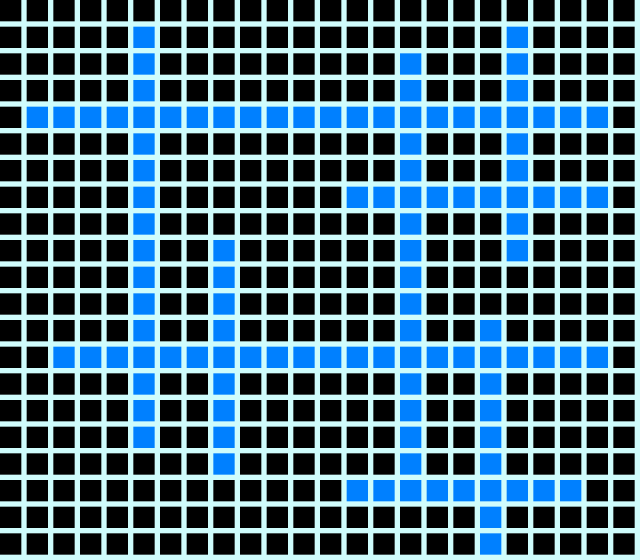
Reproduce this pattern procedurally as a Shadertoy shader.

```glsl
// Draws a pale grid of dark square tiles crossed by straight runs of lit blue tiles.

const vec2 GRID = vec2(24.0, 21.0);   // columns, rows
const float TILE = 0.8;               // tile side as a share of its cell
const vec3 LINE_COLOR = vec3(0.81, 0.99, 0.99);
const vec3 TILE_COLOR = vec3(0.0);
const vec3 LIT_COLOR = vec3(0.0, 0.5, 1.0);

// Runs of lit tiles: fixed lane, first and last tile; rows count from the top
const vec3 COLUMN_RUNS[5] = vec3[5](
    vec3(5, 1, 16), vec3(8, 9, 17), vec3(15, 2, 17),
    vec3(18, 12, 20), vec3(19, 1, 9));
const vec3 ROW_RUNS[4] = vec3[4](
    vec3(4, 1, 22), vec3(7, 13, 22), vec3(13, 2, 22), vec3(18, 13, 21));

// 1 when the tile (lane, place) belongs to the run
float inRun(vec2 tile, vec3 run) {
    float onLane = 1.0 - step(0.5, abs(tile.x - run.x));
    return onLane * step(run.y - 0.5, tile.y) * step(tile.y, run.z + 0.5);
}

float litTile(vec2 tile) {
    float lit = 0.0;
    for (int i = 0; i < COLUMN_RUNS.length(); i++)
        lit = max(lit, inRun(tile, COLUMN_RUNS[i]));
    for (int i = 0; i < ROW_RUNS.length(); i++)
        lit = max(lit, inRun(tile.yx, ROW_RUNS[i]));
    return lit;
}

void mainImage(out vec4 fragColor, in vec2 fragCoord) {
    // Grid space, one unit per cell, measured from the top left
    vec2 uv = fragCoord / iResolution.xy;
    vec2 p = vec2(uv.x, 1.0 - uv.y) * GRID;
    vec2 pixel = GRID / iResolution.xy;

    // Shift by half a line so each cell is centred on its tile
    vec2 q = p + 0.5 * (1.0 - TILE);
    vec2 edge = 0.5 * TILE - abs(fract(q) - 0.5);
    vec2 cover = clamp(edge / pixel + 0.5, 0.0, 1.0);

    // Fill the tiles over the line colour
    vec3 fill = mix(TILE_COLOR, LIT_COLOR, litTile(floor(q)));
    vec3 color = mix(LINE_COLOR, fill, cover.x * cover.y);
    fragColor = vec4(color, 1.0);
}
```
